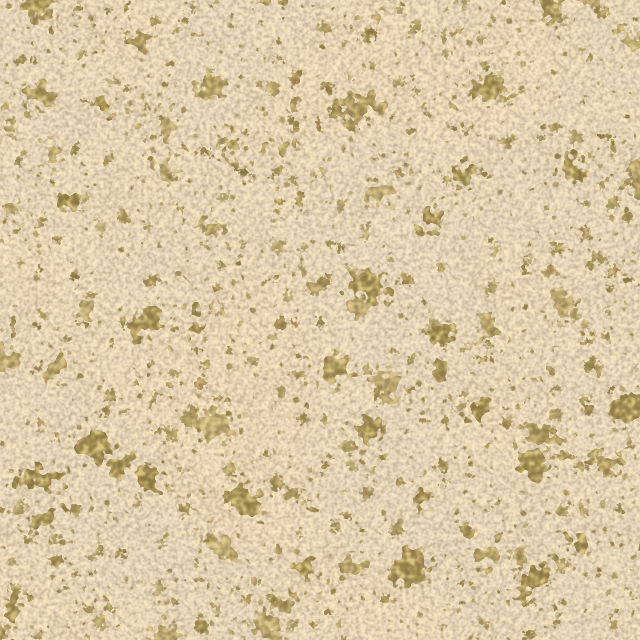
A three.js fragment shader for this texture:

```glsl
// Cream speckled paper with fine grain and scattered ragged gold flakes.
varying vec2 vUv;

#define GRAIN_SCALE 205.0
#define GRAIN_CONTRAST 2.6
#define EDGE 0.0018
#define FLAKE_SHARE 0.44
#define CHIP_SHARE 0.40
#define SPECK_SHARE 0.30
#define GLITTER_SCALE 125.0
#define CREAM vec3(0.90, 0.83, 0.715)
#define LIGHT vec3(0.95, 0.88, 0.74)
#define SHADE vec3(0.83, 0.76, 0.64)
#define GOLD vec3(0.72, 0.64, 0.38)
#define OLIVE vec3(0.51, 0.43, 0.23)

const float TAU = 6.2832;

vec2 hash2(vec2 p) {
  vec3 q = fract(p.xyx * vec3(0.1031, 0.1030, 0.0973));
  q += dot(q, q.yzx + 33.33);
  return fract((q.xx + q.yz) * q.zy);
}

mat2 rotation(float a) {
  float c = cos(a), s = sin(a);
  return mat2(c, s, -s, c);
}

float cornerSlope(vec2 cell, vec2 offset) {
  float a = TAU * hash2(cell).x;
  return dot(vec2(cos(a), sin(a)), offset);
}

// Gradient noise, centred on zero.
float noise(vec2 p) {
  vec2 i = floor(p), f = fract(p), e = vec2(1.0, 0.0);
  vec2 u = f * f * f * (f * (f * 6.0 - 15.0) + 10.0);
  return mix(mix(cornerSlope(i, f), cornerSlope(i + e.xy, f - e.xy), u.x),
             mix(cornerSlope(i + e.yx, f - e.yx), cornerSlope(i + e.xx, f - e.xx), u.x), u.y);
}

// Two turned octaves with a spread of roughly one.
float grain(vec2 p) {
  return GRAIN_CONTRAST * (noise(p) + noise(rotation(0.6) * p * 0.57 + 31.0));
}

// One jittered layer of ragged ellipses: x is coverage, y is tone.
vec2 flakes(vec2 uv, float cells, float share, float size, float ragged) {
  vec2 p = uv * cells, home = floor(p);
  float best = -1.0, tone = 0.0;
  for (int y = -1; y <= 1; y++) {
    for (int x = -1; x <= 1; x++) {
      vec2 id = home + vec2(float(x), float(y));
      vec2 place = hash2(id + cells);
      vec2 pick = hash2(id + cells * 2.0 + 17.0);
      vec2 form = hash2(id + cells * 3.0 + 59.0);
      float crowding = 1.0 + 1.3 * noise(id / cells * 5.0 + 8.0);
      if (pick.x < share * crowding) {
        float radius = size * mix(0.38, 1.0, form.x * form.x);
        float narrow = mix(0.42, 0.95, form.y);
        vec2 q = rotation(TAU * pick.y) * (p - id - 0.1 - 0.8 * place);
        q.y /= narrow;
        float d = (radius - length(q)) * narrow;
        if (d > best) {
          best = d;
          tone = fract(place.x * 7.0 + form.y * 5.0);
        }
      }
    }
  }
  best += ragged * (noise(p * 4.5 + 5.0) + 0.6 * noise(p * 9.0 + 40.0));
  return vec2(smoothstep(-EDGE, EDGE, best / cells), tone);
}

vec3 addFlakes(vec3 base, vec2 layer, float glitter, float dullness) {
  // Glitter runs from olive pits through gold to pale glints.
  vec3 metal = mix(GOLD, OLIVE, clamp(dullness + 0.35 * (layer.y - 0.5), 0.0, 1.0));
  metal = mix(metal, OLIVE, 0.6 * clamp(-glitter, 0.0, 1.2));
  metal = mix(metal, vec3(0.89, 0.81, 0.53), 0.55 * clamp(glitter, 0.0, 1.5));
  // A darker rim where the flake meets the paper.
  float rim = layer.x * (1.0 - layer.x) * 4.0;
  metal = mix(metal, OLIVE, 0.3 * rim);
  return mix(base, metal, layer.x * mix(0.72, 1.0, layer.y));
}

void main() {
  vec2 uv = vUv;

  // Grained paper with a faint broad mottle.
  float g = grain(uv * GRAIN_SCALE) + 0.5 * noise(uv * 14.0) + 0.5 * noise(uv * 38.0 + 7.0);
  vec3 color = mix(CREAM, LIGHT, clamp(g / 1.15, 0.0, 1.4));
  color = mix(color, SHADE, clamp(-g / 1.2, 0.0, 1.5));
  color += vec3(0.012, 0.006, -0.012) * noise(uv * 4.0 + 3.0);

  // Specks, chips and broad flakes, smallest first.
  float glitter = 0.9 * grain(uv * GLITTER_SCALE + 90.0);
  vec2 specks = flakes(uv, 57.0, SPECK_SHARE, 0.29, 0.13);
  vec2 chips = flakes(uv + 0.37, 27.0, CHIP_SHARE, 0.33, 0.24);
  vec2 broad = flakes(uv + 0.71, 12.0, FLAKE_SHARE, 0.42, 0.30);
  color = addFlakes(color, specks, 0.4 * glitter, 0.55);
  color = addFlakes(color, chips, 0.7 * glitter, 0.38);
  color = addFlakes(color, broad, glitter, 0.22);

  gl_FragColor = vec4(color, 1.0);
}
```
